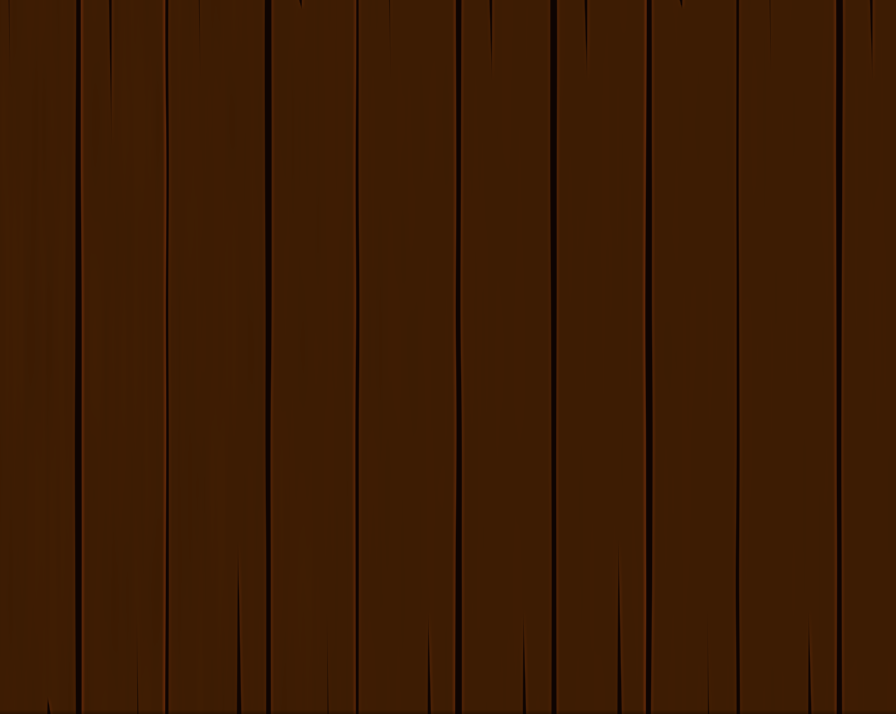
Reproduce this texture procedurally as a Shadertoy shader.

```glsl
#define PLANKS 9.42
#define FIRST_GAP 0.81
#define GAP_HALF 0.034
#define RIM_WIDTH 0.026
#define CRACK_HALF 0.021
#define GRAIN 0.035
#define WOOD vec3(0.24, 0.11, 0.01)
#define DARK vec3(0.055, 0.016, 0.008)
#define RIM vec3(0.41, 0.17, 0.04)

float hash(vec2 p) {
    return fract(sin(dot(p, vec2(127.1, 311.7))) * 43758.5453);
}

float noise(vec2 p) {
    vec2 c = floor(p), f = fract(p);
    f = f * f * (3.0 - 2.0 * f);
    return mix(mix(hash(c), hash(c + vec2(1, 0)), f.x),
               mix(hash(c + vec2(0, 1)), hash(c + vec2(1, 1)), f.x), f.y);
}

// Dark slot of half width w at signed distance d, with a lit rim on each side
vec3 groove(vec3 color, float d, float w, vec2 rimLight, float blur) {
    float visible = min(1.0, 2.0 * w / blur);
    float slot = clamp((w - abs(d)) / blur + 0.5, 0.0, 1.0) * visible;
    float edge = (abs(d) - w) / RIM_WIDTH;
    float rim = smoothstep(1.6, 0.3, edge) * visible;
    color = mix(color, RIM, rim * (d < 0.0 ? rimLight.x : rimLight.y));
    return mix(color, DARK, slot);
}

void mainImage(out vec4 fragColor, in vec2 fragCoord) {
    // One unit is one plank width
    float scale = PLANKS / iResolution.x;
    vec2 p = fragCoord * scale;
    float top = iResolution.y * scale;
    float blur = max(0.014, scale);

    // Faint vertical grain, strongest on the left
    float grain = noise(p * vec2(26.0, 0.5)) + noise(p * vec2(9.0, 0.8) + 7.0) - 1.0;
    float fade = mix(1.3, 0.5, smoothstep(0.0, 6.0, p.x));
    vec3 color = WOOD * (1.0 + GRAIN * fade * grain);

    float cell = floor(p.x - FIRST_GAP);
    for (float k = -1.0; k <= 1.0; k++) {
        float i = cell + k;
        float thin = mod(i, 2.0) * smoothstep(0.0, 2.0, abs(i - 5.0));
        float wave = max(-cos(1.5708 * i), 0.0);
        float x = p.x - (i + FIRST_GAP + 0.012 - 0.065 * thin);

        // Gap between planks, its width drifting along the height
        float wobble = 0.012 * (noise(vec2(p.y * 0.7, i * 5.3)) - 0.5);
        float swell = 0.87 + 0.17 * sin(p.y * 0.6 + i * 2.0);
        float width = GAP_HALF * mix(1.0, 0.5, thin) * swell;
        float leftLight = 0.45 + 0.35 * cos(2.5133 * (i - 1.0));
        float rightLight = 0.38 - 0.2 * thin + 0.3 * exp(-3.0 * i * i);
        color = groove(color, x + wobble, width, vec2(leftLight, rightLight), blur);

        // Cracks tapering inward from the upper and lower ends
        float strength = 1.0 - 0.65 * thin;
        float upper = 0.86 - 0.76 * wave + 0.68 * exp(-3.0 * i * i);
        float lower = (1.1 + 0.75 * wave) * mix(0.17, 1.0, step(0.5, abs(i)));
        vec2 taper = clamp(1.0 - vec2(top - p.y, p.y) / vec2(upper, lower), 0.0, 1.0);
        vec2 crackWidth = CRACK_HALF * strength * taper * vec2(0.65, 0.8 + 0.3 * wave);
        vec2 crackX = x + vec2(-0.35, 0.32) + 0.012 * taper * vec2(1, -1);
        vec2 crackLight = vec2(0.12, 0.3) * strength;
        color = groove(color, crackX.x, crackWidth.x, crackLight, blur);
        color = groove(color, crackX.y, crackWidth.y, crackLight, blur);
    }

    // Thin shade along the lower border
    color *= mix(0.75, 1.0, smoothstep(0.0, 0.05, p.y));
    fragColor = vec4(color, 1.0);
}
```
